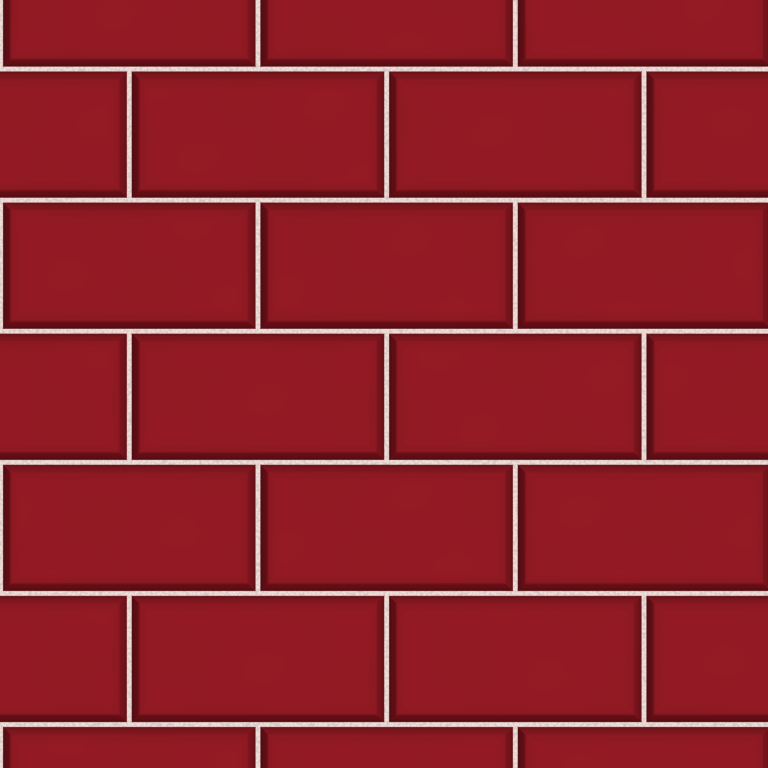
Write a three.js fragment shader that draws this texture.

```glsl
// Glossy red bevelled wall tiles in running bond with pale, grainy grout.
varying vec2 vUv;

const vec2 TILE_PITCH = vec2(0.3351, 0.1707);
const vec2 TILE_ORIGIN = vec2(0.0008, 0.0566);
const float GROUT_HALF_WIDTH = 0.0032;
const float BEVEL_WIDTH = 0.0112;
const float EDGE_SOFTNESS = 0.0011;
const float GRAIN_SCALE = 230.0;
const float GRAIN_STRENGTH = 0.16;
const float GLAZE_VARIATION = 0.008;

const vec3 FACE_COLOR = vec3(0.575, 0.102, 0.140);
const vec3 LEFT_BEVEL = vec3(0.365, 0.055, 0.080);
const vec3 RIGHT_BEVEL = vec3(0.455, 0.075, 0.105);
const vec3 BOTTOM_BEVEL = vec3(0.385, 0.055, 0.080);
const vec3 TOP_BEVEL = vec3(0.490, 0.085, 0.115);
const vec3 GROUT_COLOR = vec3(0.900, 0.835, 0.815);

vec2 hash2(vec2 p) {
  vec2 q = vec2(dot(p, vec2(127.1, 311.7)), dot(p, vec2(269.5, 183.3)));
  return fract(sin(q) * 43758.5);
}

// Distance to the nearest scattered point
float cellular(vec2 p) {
  vec2 cell = floor(p);
  vec2 local = fract(p);
  float nearest = 1.0;
  for (int y = -1; y <= 1; y++) {
    for (int x = -1; x <= 1; x++) {
      vec2 offset = vec2(float(x), float(y));
      vec2 toPoint = offset + hash2(cell + offset) - local;
      nearest = min(nearest, length(toPoint));
    }
  }
  return nearest;
}

// Soft, very faint drift across the glaze
float glaze(vec2 p, float seed) {
  return sin(p.x * 31.0 + p.y * 17.0 + seed * 6.28) * 0.6
       + sin(p.y * 53.0 - p.x * 22.0 + seed * 11.0) * 0.4;
}

void main() {
  // Running bond: alternate rows shift by half a tile
  vec2 grid = (vUv - TILE_ORIGIN) / TILE_PITCH;
  float row = floor(grid.y);
  grid.x += 0.5 * mod(row + 1.0, 2.0);
  vec2 tileId = floor(grid);
  vec2 local = fract(grid) * TILE_PITCH;

  // Distances inward from each tile side
  vec2 lower = local - GROUT_HALF_WIDTH;
  vec2 upper = TILE_PITCH - local - GROUT_HALF_WIDTH;
  vec2 inset = min(lower, upper);
  float edge = min(inset.x, inset.y);

  // Four bevel slopes meeting at mitred corners
  vec3 sideBevel = lower.x < upper.x ? LEFT_BEVEL : RIGHT_BEVEL;
  vec3 flatBevel = lower.y < upper.y ? BOTTOM_BEVEL : TOP_BEVEL;
  float mitre = smoothstep(-EDGE_SOFTNESS, EDGE_SOFTNESS, inset.x - inset.y);
  vec3 bevel = mix(sideBevel, flatBevel, mitre);
  bevel *= mix(0.84, 1.0, smoothstep(0.0, BEVEL_WIDTH * 0.5, edge));

  // Glazed face, with a slight shade near the bevel
  float seed = hash2(tileId).x;
  vec3 face = FACE_COLOR * (1.0 + GLAZE_VARIATION * glaze(vUv, seed));
  face *= mix(0.96, 1.0, smoothstep(BEVEL_WIDTH, BEVEL_WIDTH * 2.2, edge));
  float faceMask = smoothstep(BEVEL_WIDTH * 0.6, BEVEL_WIDTH * 1.1, edge);
  vec3 tile = mix(bevel, face, faceMask);

  // Grainy grout between the tiles
  float grain = cellular(vUv * GRAIN_SCALE) - 0.45;
  vec3 grout = GROUT_COLOR * (1.0 - GRAIN_STRENGTH * grain);
  float tileMask = smoothstep(-EDGE_SOFTNESS, EDGE_SOFTNESS, edge);

  gl_FragColor = vec4(mix(grout, tile, tileMask), 1.0);
}
```
